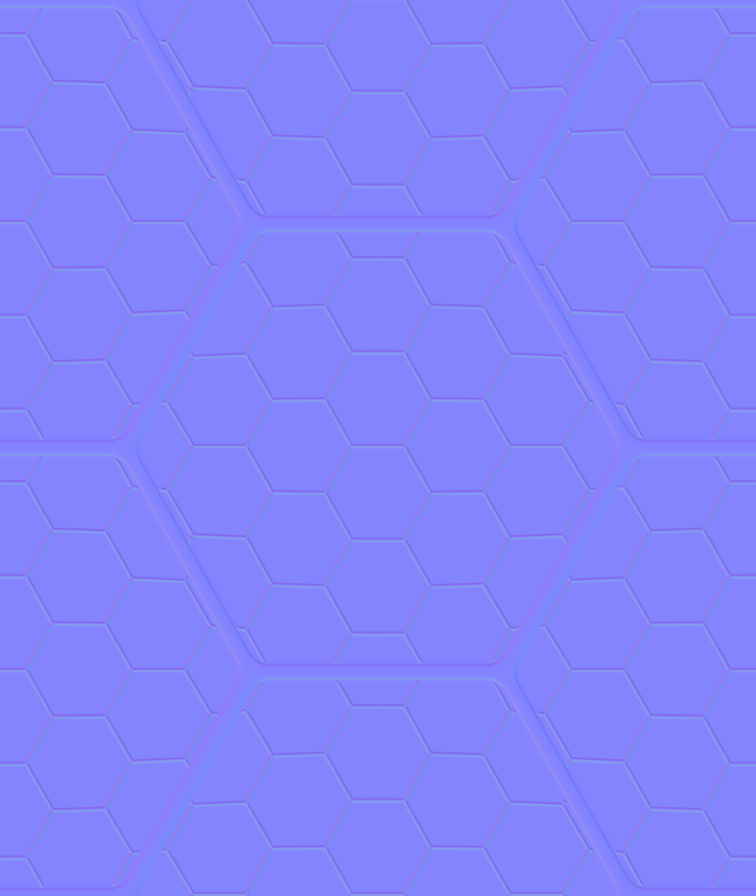
Reproduce this texture map procedurally as a Shadertoy shader.

```glsl
// Tangent-space normal map of raised, rounded hexagonal plates, each one
// engraved with a finer honeycomb that restarts at the plate centre.
// A height field is built from hexagon distances, then differentiated.

#define FLAT_COLOR    vec3(0.518, 0.518, 1.0)
#define PLATE_APOTHEM 0.485   // plate pitch is 1
#define CORNER_RADIUS 0.06
#define BEVEL_WIDTH   0.008
#define BEVEL_SLOPE   0.04
#define SOFT_WIDTH    0.03
#define SOFT_SLOPE    0.010
#define CELL_PITCH    0.2095
#define CELL_SHIFT    0.0042
#define GROOVE_WIDTH  0.0062
#define GROOVE_SLOPE  0.066
#define CELL_BEND     0.28

const float SQRT3 = 1.7320508;
const float BLUE_LOSS = 11.0;

// Offset from the nearest centre of a flat-topped hexagon lattice of pitch 1.
vec2 hexOffset(vec2 p) {
    vec2 period = vec2(SQRT3, 1.0);
    vec2 a = mod(p + 0.5 * period, period) - 0.5 * period;
    vec2 b = mod(p, period) - 0.5 * period;
    return dot(a, a) < dot(b, b) ? a : b;
}

// Distance from a point in a unit-pitch cell to the nearest cell edge.
float hexEdgeDistance(vec2 p) {
    p = abs(p);
    return 0.5 - max(p.y, dot(p, vec2(0.5 * SQRT3, 0.5)));
}

// Signed distance to a flat-topped hexagon with rounded corners.
float roundedHexagon(vec2 p, float apothem, float radius) {
    vec2 fold = vec2(-0.5 * SQRT3, 0.5);
    float r = apothem - radius;
    p = abs(p);
    p -= 2.0 * min(dot(fold, p), 0.0) * fold;
    p -= vec2(clamp(p.x, -r / SQRT3, r / SQRT3), r);
    return length(p) * sign(p.y) - radius;
}

// A smooth step down, centred on d = 0, with the given mean slope.
float bevel(float d, float width, float slope) {
    return -slope * width * smoothstep(-0.5 * width, 0.5 * width, d);
}

float surfaceHeight(vec2 p) {
    // Raised plate: a crisp bevel over a wider, faint shoulder.
    vec2 local = hexOffset(p + vec2(0.5 * SQRT3, 0.0));
    float plate = roundedHexagon(local, PLATE_APOTHEM, CORNER_RADIUS);
    float height = bevel(plate, BEVEL_WIDTH, BEVEL_SLOPE)
                 + bevel(plate, SOFT_WIDTH, SOFT_SLOPE);

    // Engraved honeycomb: rows bend slightly towards the plate's middle line.
    vec2 q = local - vec2(0.0, CELL_SHIFT);
    q.y /= 1.0 - CELL_BEND * q.x * q.x;
    vec2 cell = hexOffset(q / CELL_PITCH + vec2(0.0, 0.5));
    float edge = hexEdgeDistance(cell) * CELL_PITCH;
    float groove = 1.0 - smoothstep(0.0, GROOVE_WIDTH, edge);
    float inside = 1.0 - smoothstep(-0.010, -0.003, plate);
    return height - GROOVE_SLOPE * GROOVE_WIDTH * groove * inside;
}

void mainImage(out vec4 fragColor, in vec2 fragCoord) {
    // One plate column pair across, two plates down.
    vec2 scale = vec2(SQRT3, 2.0) / iResolution.xy;
    vec2 p = fragCoord * scale;

    // Central differences one pixel wide also smooth the edges.
    vec2 dx = vec2(0.5 * scale.x, 0.0);
    vec2 dy = vec2(0.0, 0.5 * scale.y);
    vec2 tilt = -vec2(surfaceHeight(p + dx) - surfaceHeight(p - dx),
                      surfaceHeight(p + dy) - surfaceHeight(p - dy)) / scale;

    // Tilt shifts red and green; steep walls lose blue.
    vec3 color = FLAT_COLOR + vec3(tilt, -BLUE_LOSS * dot(tilt, tilt));
    fragColor = vec4(clamp(color, 0.0, 1.0), 1.0);
}
```
